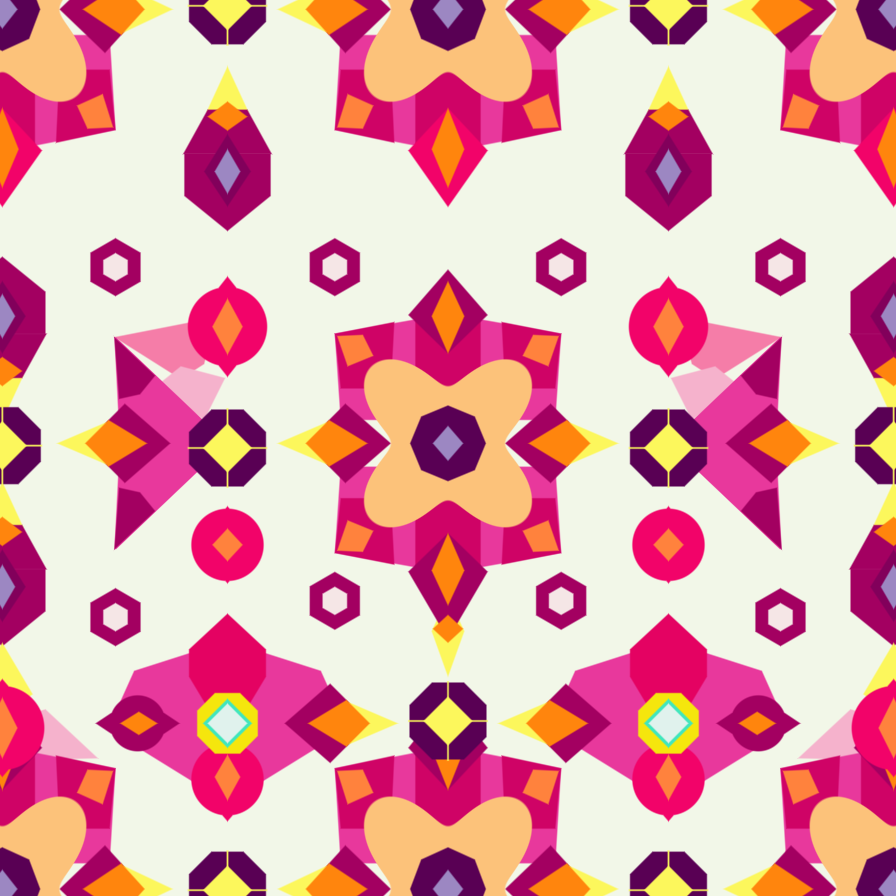
Write a three.js fragment shader that draws this pattern.

```glsl
// Mirrored folk pattern of faceted flowers, seeds, buds and hexagon rings on cream.
varying vec2 vUv;

const float UNITS = 768.0;   // design units across the canvas
const float EDGE = 0.9;      // half width of the smoothed edge
const float COLUMN = 189.0;  // mid column, measured from the mirror axis
const float SIDE = 382.0;    // outer column
const float STRETCH = 1.1;   // height of the end row flowers
const vec3 CREAM = vec3(0.95, 0.97, 0.91);
const vec3 PINK = vec3(0.91, 0.22, 0.61);
const vec3 MAGENTA = vec3(0.81, 0.01, 0.40);
const vec3 CRIMSON = vec3(0.95, 0.01, 0.41);
const vec3 WINE = vec3(0.64, 0.0, 0.38);
const vec3 PLUM = vec3(0.35, 0.0, 0.33);
const vec3 PEACH = vec3(0.99, 0.76, 0.48);
const vec3 ORANGE = vec3(1.0, 0.52, 0.05);
const vec3 CORAL = vec3(1.0, 0.51, 0.24);
const vec3 YELLOW = vec3(0.99, 0.97, 0.36);
const vec3 LILAC = vec3(0.61, 0.53, 0.76);
const vec3 BLUSH = vec3(0.96, 0.70, 0.80);
const vec3 ROSE = vec3(0.96, 0.49, 0.66);
const vec3 TEAL = vec3(0.25, 0.90, 0.74);

void paint(inout vec3 c, float d, vec3 ink) { c = mix(ink, c, smoothstep(-EDGE, EDGE, d)); }

// Signed distance to the line a-b, positive on its left
float side(vec2 p, vec2 a, vec2 b) {
  vec2 e = normalize(b - a);
  return dot(p - a, vec2(-e.y, e.x));
}
// Convex quadrilateral, corners given clockwise
float quad(vec2 p, vec2 a, vec2 b, vec2 c, vec2 d) {
  return max(max(side(p, a, b), side(p, b, c)), max(side(p, c, d), side(p, d, a)));
}
float kite(vec2 p, float w, float up, float down) {
  p.x = abs(p.x);
  return max(side(p, vec2(0, up), vec2(w, 0)), side(p, vec2(w, 0), vec2(0, -down)));
}
float polygon(vec2 p, float apothem, float n, float turn) {
  float s = 6.2831853 / n, a = atan(p.x, p.y) + turn * s;
  return cos(floor(0.5 + a / s) * s - a) * length(p) - apothem;
}
float bud(vec2 p, float w, float h) { return min(length(p) - w, kite(p, w, h, h)); }

// Faceted petal pointing along +x
void sidePetal(inout vec3 c, vec2 p) {
  paint(c, kite(p.yx - vec2(0, 88), 34.0, 34.0, 39.0), WINE);
  paint(c, kite(p.yx - vec2(0, 104), 18.0, 42.0, 20.0), YELLOW);
  paint(c, kite(p.yx - vec2(0, 102), 20.0, 20.0, 33.0), ORANGE);
}
void medallion(inout vec3 c, vec2 p, vec3 tailInk, float tail) {
  vec2 q = abs(p), up = p - vec2(0, 110), down = vec2(p.x, -p.y - 110.0);
  paint(c, quad(q, vec2(-10, 113), vec2(97, 94), vec2(92, 20), vec2(-10, 20)), PINK);
  paint(c, quad(q, vec2(46, 104), vec2(97, 94), vec2(92, 47), vec2(49, 47)), MAGENTA);
  paint(c, quad(q, vec2(73, 93), vec2(95, 92), vec2(86, 66), vec2(64, 75)), CORAL);
  paint(c, max(q.x - 28.0, q.y - 109.0), MAGENTA);
  paint(c, kite(up, 34.0, 39.0, 33.0), WINE);
  paint(c, kite(down, 34.0, tail, 33.0), tailInk);
  paint(c, kite(vec2(p.x, q.y - 109.0), 14.0, 30.0, 32.0), ORANGE);
  sidePetal(c, vec2(q.x, p.y));
  float lobe = 2.0 * q.x * q.y / max(dot(q, q), 0.01);
  paint(c, (length(q) - 49.0 - 44.0 * lobe * lobe) * 0.8, PEACH);
  paint(c, polygon(p, 30.0, 8.0, 0.5), PLUM);
  paint(c, kite(p, 13.0, 15.0, 15.0), LILAC);
}
void jewel(inout vec3 c, vec2 p) {
  vec2 q = abs(p);
  paint(c, polygon(p, 33.0, 8.0, 0.0), PLUM);
  paint(c, max(min(q.x, q.y) - 0.7, max(q.x, q.y) - 34.0), YELLOW);
  paint(c, kite(p, 21.0, 21.0, 21.0), YELLOW);
}
void seed(inout vec3 c, vec2 p) {
  vec2 q = vec2(abs(p.x), p.y);
  paint(c, kite(p - vec2(0, 44), 18.0, 39.0, 16.0), YELLOW);
  paint(c, max(quad(q, vec2(-18, 46), vec2(17, 46), vec2(38, 8), vec2(-38, 8)), 8.0 - p.y), WINE);
  paint(c, max(max(p.y - 8.5, q.x - 37.0), side(q, vec2(32, -32), vec2(0, -58))), WINE);
  paint(c, kite(p - vec2(0, 40), 17.0, 13.0, 12.0), ORANGE);
  paint(c, kite(p - vec2(0, -7), 20.0, 32.0, 30.0), mix(WINE, PLUM, 0.45));
  paint(c, kite(p - vec2(0, -7), 11.0, 19.0, 19.0), LILAC);
}
void redBud(inout vec3 c, vec2 p, float w, float h, float core) {
  paint(c, bud(p, w, h), CRIMSON);
  paint(c, kite(p, 13.0, core, core), CORAL);
}
void halfFlower(inout vec3 c, vec2 p) {
  vec2 q = vec2(p.x, abs(p.y));
  paint(c, quad(p, vec2(10, 108), vec2(97, 91), vec2(40, 55), vec2(20, 68)), ROSE);
  paint(c, quad(p, vec2(2, 56), vec2(40, 66), vec2(60, 50), vec2(20, 20)), BLUSH);
  paint(c, max(length(q - vec2(104, 0)) - 91.0, max(q.x - 97.0 + 0.05 * (94.0 - q.y), q.y - 0.95 * q.x)), PINK);
  paint(c, quad(q, vec2(62, 58), vec2(97, 91), vec2(93, 38), vec2(75, 42)), WINE);
  sidePetal(c, p);
}
void wideFlower(inout vec3 c, vec2 p) {
  vec2 q = vec2(abs(p.x), p.y);
  float body = max(side(q, vec2(30, 61), vec2(80, 45)), side(q, vec2(80, 45), vec2(98, 5)));
  paint(c, max(body, side(q, vec2(88, -14), vec2(33, -48))), PINK);
  paint(c, max(kite(p - vec2(0, 55), 42.0, 39.0, 70.0), q.x - 33.0), CRIMSON * 0.94);
  paint(c, bud(p - vec2(0, -48), 31.0, 36.0), CRIMSON);
  paint(c, kite(p - vec2(0, -46), 11.0, 19.0, 20.0), CORAL);
  sidePetal(c, vec2(-p.x, p.y));
  paint(c, bud(p.yx - vec2(0, 77), 24.0, 36.0), WINE);
  paint(c, kite(p.yx - vec2(0, 76), 10.0, 16.0, 16.0), ORANGE);
  paint(c, polygon(p, 26.0, 8.0, 0.0), vec3(0.96, 0.90, 0.05));
  paint(c, kite(p, 21.0, 21.0, 21.0), TEAL);
  paint(c, kite(p, 17.0, 17.0, 17.0), vec3(0.88, 0.95, 0.93));
}
void main() {
  vec2 p = vec2(abs(vUv.x - 0.5), vUv.y) * UNITS - vec2(0, 388);
  vec3 c = CREAM;
  // Outer column seeds and bud
  seed(c, vec2(p.x - SIDE, 102.0 - p.y));
  seed(c, p - vec2(SIDE, -116));
  paint(c, kite(p - vec2(SIDE, -215), 26.0, 44.0, 20.0), YELLOW);
  paint(c, quad(p, vec2(345, -228), vec2(390, -240), vec2(390, -272), vec2(300, -270)), BLUSH);
  // Flowers
  for (int i = 0; i < 2; i++) {
    vec2 e = vec2(p.x - SIDE * float(i), p.y);
    medallion(c, (e - vec2(0, 372)) / vec2(1, STRETCH), CRIMSON, 44.0);
    medallion(c, (e - vec2(0, -382)) / vec2(1, STRETCH), CRIMSON, 44.0);
  }
  redBud(c, p - vec2(SIDE, -244), 36.0, 42.0, 26.0);
  paint(c, kite(p - vec2(0, -161), 14.0, 30.0, 39.0), YELLOW);
  medallion(c, p, WINE, 58.0);
  paint(c, kite(p - vec2(0, -159), 13.0, 12.0, 12.0), ORANGE);
  halfFlower(c, p - vec2(COLUMN, 0));
  wideFlower(c, p - vec2(COLUMN, -240));
  // Small motifs
  seed(c, p - vec2(COLUMN, 240));
  redBud(c, p - vec2(COLUMN, 100), 34.0, 43.0, 24.0);
  redBud(c, p - vec2(COLUMN, -87), 31.0, 33.0, 14.0);
  for (int i = -1; i < 2; i++) jewel(c, p - vec2(COLUMN, 379.0 * float(i) - 4.0));
  jewel(c, p - vec2(SIDE, -2));
  jewel(c, p - vec2(0, -238));
  // Hexagon rings
  for (int i = 0; i < 4; i++) {
    float column = mod(float(i), 2.0);
    vec2 h = p - vec2(97.0 + 188.0 * column, i < 2 ? 151.0 : -135.0 - 14.0 * column);
    paint(c, polygon(h.yx, 21.5, 6.0, 0.0), WINE);
    paint(c, polygon(h.yx, 10.5, 6.0, 0.0), vec3(0.96, 0.90, 0.90));
  }
  gl_FragColor = vec4(c, 1.0);
}
```
